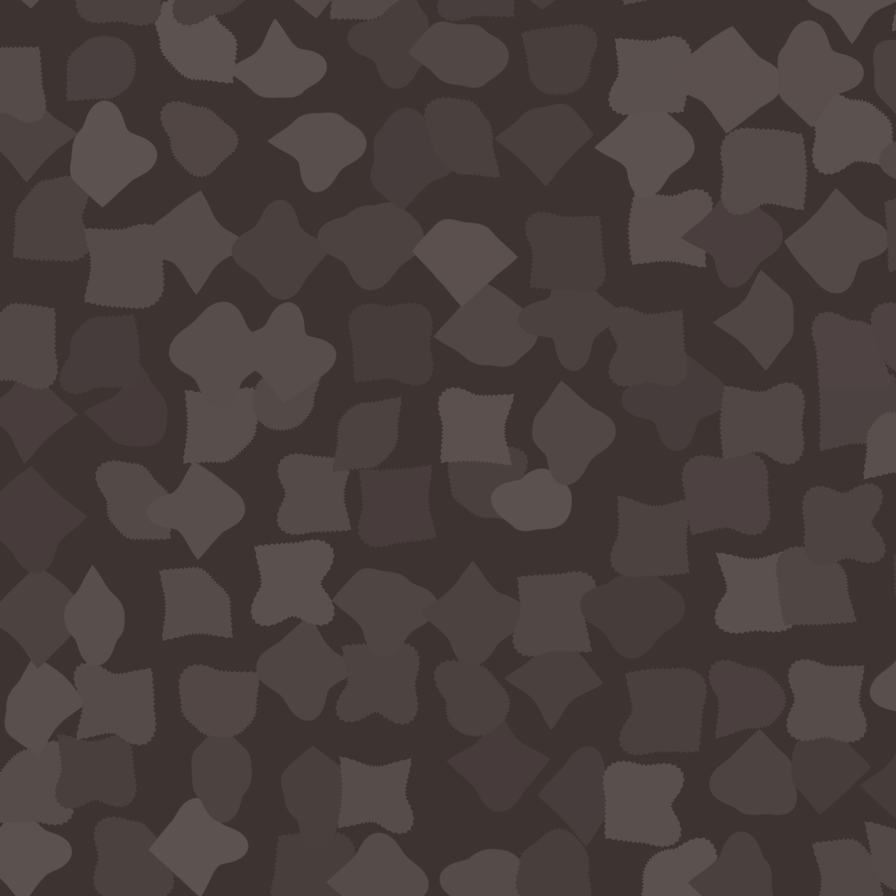
Give the GLSL for this pattern, as a WebGL 2 fragment shader.

```glsl
#version 300 es
precision highp float;

uniform vec2 u_resolution;
out vec4 outColor;

const float PI = 3.14159265;

float hash(vec2 cell, float salt) {
    vec3 p = fract(vec3(cell, salt) * vec3(0.1031, 0.1030, 0.0973) + 0.137);
    p += dot(p, p.yzx + 33.33);
    return fract((p.x + p.y) * p.z);
}

// Outline radius of a four-cornered blob; corners are pointed, round or flat
float blobRadius(float angle, vec2 cell) {
    float turn = angle / (0.5 * PI);
    float nearest = floor(turn + 0.5);
    float corner = mod(nearest, 4.0);
    float side = mod(floor(turn), 4.0);
    float away = 2.0 * abs(turn - nearest);

    float tip = hash(cell, 10.0 + corner) < 0.74 ? 1.0 : 0.6;
    float valley = mix(0.53, 0.82, hash(cell, 20.0 + side));
    bool pointed = tip > 0.9 && hash(cell, 30.0 + corner) < 0.5;
    float bump = pointed ? pow(max(1.0 - away, 0.0), 2.4)
                         : 0.5 + 0.5 * cos(PI * away);
    return mix(valley, tip, bump);
}

// Signed radial distance to the blob of a cell, in cell units
float blob(vec2 p, vec2 cell) {
    float diagonal = step(0.5, hash(cell, 3.0));
    float tilt = diagonal * 0.25 * PI + 0.12 * (hash(cell, 4.0) - 0.5);
    float angle = atan(p.y, p.x) - tilt;
    float size = mix(0.55, 0.6, hash(cell, 5.0));
    // Diagonal blobs have a finely serrated edge
    float serration = 0.009 * diagonal * sin(56.0 * angle);
    return length(p) - size * blobRadius(angle, cell) - serration;
}

void main() {
    float canvas = min(u_resolution.x, u_resolution.y);
    vec2 p = gl_FragCoord.xy / canvas * 10.0 + 0.2;
    float pixel = 10.0 / canvas;
    vec2 home = floor(p);

    vec3 background = vec3(0.238, 0.200, 0.193);
    vec3 dimBrown = vec3(0.272, 0.232, 0.226);
    vec3 paleBrown = vec3(0.362, 0.322, 0.313);
    vec3 color = background;

    // Layer the jittered blobs of this cell and its neighbours
    for (int y = -1; y <= 1; y++) {
        for (int x = -1; x <= 1; x++) {
            vec2 cell = home + vec2(x, y);
            vec2 jitter = vec2(hash(cell, 1.0), hash(cell, 2.0)) - 0.5;
            float d = blob(p - cell - 0.5 - 0.55 * jitter, cell);
            vec3 tone = mix(dimBrown, paleBrown, hash(cell, 6.0));
            color = mix(tone, color, smoothstep(-pixel, pixel, d));
        }
    }
    outColor = vec4(color, 1.0);
}
```
